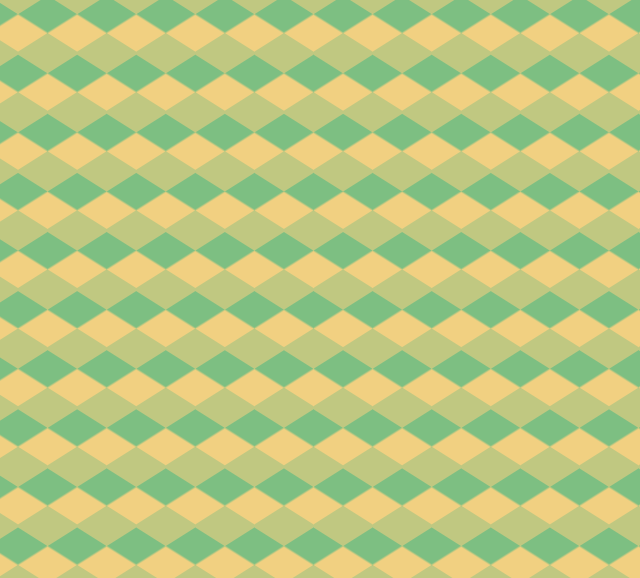
Write a Shadertoy shader that draws this pattern.

```glsl
// Staggered rows of green and yellow diamonds on an olive ground.

const float REPEATS = 10.83;              // diamonds across the canvas width
const vec2  ORIGIN = vec2(0.305, 0.539);  // centre of the lowest left green diamond, in repeats
const vec2  HALF_SIZE = vec2(0.5, 0.316); // diamond half width and half height, in repeats
const float SEAM = 0.025;                 // softness where green meets yellow, in repeats

const vec3 OLIVE  = vec3(0.753, 0.784, 0.506);
const vec3 GREEN  = vec3(0.490, 0.749, 0.510);
const vec3 YELLOW = vec3(0.945, 0.815, 0.506);

// Offset from the nearest diamond centre; each row shifts by half a repeat.
vec2 staggeredCell(vec2 p) {
    float row = round(p.y);
    float x = p.x - 0.5 * row;
    return vec2(x - round(x), p.y - row);
}

// Signed distance to the diamond's edges.
float diamond(vec2 p) {
    vec2 slope = 1.0 / HALF_SIZE;
    return (dot(abs(p), slope) - 1.0) / length(slope);
}

// Diamond coverage; seamSide is the vertical sign of its softer edges.
float coverage(vec2 p, float seamSide, float pixel) {
    vec2 cell = staggeredCell(p);
    float crisp = 0.65 * pixel;
    float blur = cell.y * seamSide > 0.0 ? max(SEAM, crisp) : crisp;
    return 1.0 - smoothstep(-blur, blur, diamond(cell));
}

void mainImage(out vec4 fragColor, in vec2 fragCoord) {
    float pixel = REPEATS / iResolution.x;
    vec2 p = fragCoord * pixel - ORIGIN;

    // Yellow diamonds nest into the lower edges of the green ones.
    float green = coverage(p, -1.0, pixel);
    float yellow = coverage(p - vec2(0.5, -HALF_SIZE.y), 1.0, pixel);

    vec3 color = OLIVE + green * (GREEN - OLIVE) + yellow * (YELLOW - OLIVE);
    fragColor = vec4(color, 1.0);
}
```
